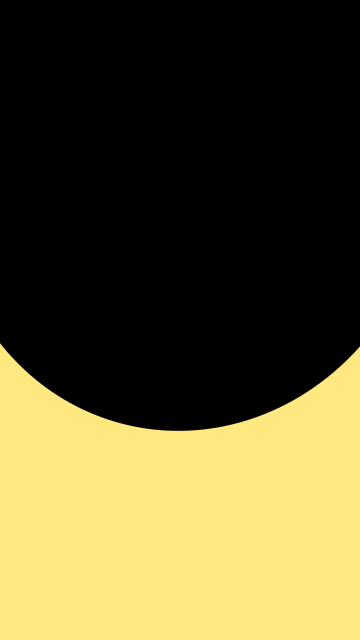
Reproduce this background procedurally as a WebGL 2 fragment shader.

```glsl
#version 300 es
precision highp float;

uniform vec2 u_resolution;
out vec4 fragColor;

// Lengths are in canvas heights
#define BLACK vec3(0.0)
#define YELLOW vec3(1.0, 0.908, 0.502)
#define BOWL_RADII vec2(0.379, 0.4076)
#define BOWL_BOTTOM 0.3268
#define BOWL_OFFSET -0.0026
#define BOWL_LEAN 0.035

// Approximate signed distance to an ellipse centred at the origin
float ellipseDistance(vec2 p, vec2 radii) {
    float k = length(p / radii);
    float slope = length(p / (radii * radii));
    return k * (k - 1.0) / max(slope, 1e-4);
}

// Lower half of a leaning ellipse, continued straight upward
float bowlDistance(vec2 p) {
    float rise = min(p.y - BOWL_BOTTOM, BOWL_RADII.y);
    float axis = BOWL_OFFSET + BOWL_LEAN * clamp(rise, 0.0, 0.14);
    return ellipseDistance(vec2(p.x - axis, rise - BOWL_RADII.y), BOWL_RADII);
}

void main() {
    vec2 p = gl_FragCoord.xy / u_resolution.y;
    p.x -= 0.5 * u_resolution.x / u_resolution.y;

    // One pixel of edge smoothing
    float pixel = 1.0 / u_resolution.y;
    float outside = clamp(bowlDistance(p) / pixel + 0.5, 0.0, 1.0);
    fragColor = vec4(mix(BLACK, YELLOW, outside), 1.0);
}
```
